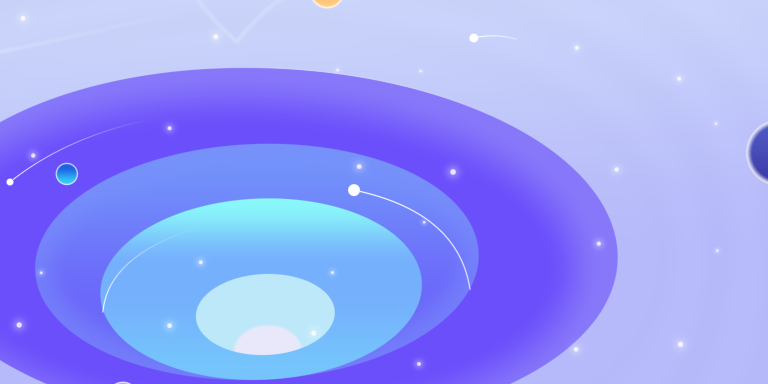
Give the GLSL for this background, as a Shadertoy shader.

```glsl
// Nested tilted violet, blue and cyan discs in a pale lavender sky with orbs, comets and sparkles.

const vec3 WHITE = vec3(1.0);
const vec3 VIOLET = vec3(0.42, 0.31, 0.985);
const vec3 LILAC = vec3(0.53, 0.47, 0.98);

float hash(vec2 p) {
    return fract(sin(dot(p, vec2(127.1, 311.7))) * 43758.5453);
}

// Approximate signed distance to an ellipse turned by a small angle
float ellipse(vec2 p, vec2 center, vec2 radii, float tilt) {
    float c = cos(tilt), s = sin(tilt);
    vec2 d = p - center;
    vec2 q = vec2(c * d.x + s * d.y, c * d.y - s * d.x) / radii;
    float k = max(length(q), 1e-4);
    return (k - 1.0) * k / max(length(q / radii), 1e-4);
}

float fill(float d, float aa) {
    return 1.0 - smoothstep(-aa, aa, d);
}

vec2 bezier(vec2 a, vec2 b, vec2 c, float t) {
    return mix(mix(a, b, t), mix(b, c, t), t);
}

// Coverage of a curved stroke whose opacity drops by "fade" at its end
float trail(vec2 p, vec2 a, vec2 b, vec2 c, float width, float fade, float aa) {
    const int STEPS = 24;
    float best = 1e3, along = 0.0;
    vec2 from = a;
    for (int i = 1; i <= STEPS; i++) {
        vec2 to = bezier(a, b, c, float(i) / float(STEPS));
        vec2 v = to - from;
        float h = clamp(dot(p - from, v) / dot(v, v), 0.0, 1.0);
        float d = length(p - from - v * h);
        if (d < best) {
            best = d;
            along = (float(i - 1) + h) / float(STEPS);
        }
        from = to;
    }
    return fill(best - width, aa) * (1.0 - fade * along);
}

// Bright dot with a soft halo
float spark(vec2 p, vec2 center, float radius, float aa) {
    float d = length(p - center);
    return max(fill(d - radius, aa), 0.35 * exp(-d * d / (5.0 * radius * radius)));
}

// Shaded ball with a pale rim
vec3 orb(vec3 col, vec2 p, vec2 center, float radius, vec3 top, vec3 bottom, float aa) {
    vec2 q = (p - center) / radius;
    float r = length(q);
    vec3 ball = mix(bottom, top, smoothstep(-0.9, 0.7, q.y));
    ball = mix(ball, WHITE, 0.85 * smoothstep(0.8, 1.0, r));
    return mix(col, ball, fill((r - 1.0) * radius, aa));
}

vec3 sky(vec2 p, float rim) {
    vec3 col = mix(vec3(0.715, 0.73, 0.98), vec3(0.79, 0.83, 0.98),
                   smoothstep(0.3, 1.05, p.y - 0.06 * (p.x - 1.0)));
    return col + 0.005 * sin(rim * 42.0) * smoothstep(0.0, 0.2, rim);
}

vec3 discs(vec3 col, vec2 p, float rim, float aa) {
    // Violet bowl with a lighter lip
    float shade = ellipse(p, vec2(0.651, 0.323), vec2(0.81, 0.38), -0.035);
    vec3 bowl = mix(VIOLET, LILAC, smoothstep(-0.04, 0.11, shade));
    col = mix(col, bowl, fill(rim, aa));
    float lit = smoothstep(0.6, 0.8, p.y) * smoothstep(0.4, 0.8, p.x);
    col = mix(col, WHITE, 0.5 * lit * fill(abs(rim) - 0.001, aa));

    // Blue ring
    float blue = ellipse(p, vec2(0.669, 0.318), vec2(0.578, 0.307), 0.04);
    vec3 ring = mix(vec3(0.42, 0.41, 0.98), vec3(0.45, 0.58, 0.98), smoothstep(0.2, 0.62, p.y));
    ring = mix(ring, vec3(0.48, 0.56, 0.98), 0.5 * smoothstep(-0.09, 0.0, blue));
    col = mix(col, ring, fill(blue, aa));

    // Cyan pool
    float pool = ellipse(p, vec2(0.680, 0.247), vec2(0.419, 0.236), 0.04);
    vec3 water = mix(vec3(0.46, 0.77, 0.99), vec3(0.46, 0.69, 0.99), smoothstep(0.02, 0.25, p.y));
    water = mix(water, vec3(0.54, 0.97, 0.98), smoothstep(0.31, 0.48, p.y));
    col = mix(col, water, fill(pool, aa));

    // Pale core and its glowing heart
    float core = ellipse(p, vec2(0.691, 0.181), vec2(0.181, 0.1055), 0.04);
    float heart = ellipse(p, vec2(0.698, 0.083), vec2(0.089, 0.070), 0.0);
    vec3 pale = mix(vec3(0.74, 0.91, 0.98), vec3(0.91, 0.91, 0.98), fill(heart, 0.006));
    return mix(col, pale, fill(core, aa));
}

void mainImage(out vec4 fragColor, in vec2 fragCoord) {
    vec2 p = fragCoord / iResolution.y;
    float aa = 0.8 / iResolution.y;
    float rim = ellipse(p, vec2(0.690, 0.354), vec2(0.919, 0.469), -0.035);
    vec3 col = discs(sky(p, rim), p, rim, aa);

    // Faint streaks in the sky
    vec2 fork = vec2(0.617, 0.891);
    float streak = trail(p, fork, vec2(0.56, 0.94), vec2(0.508, 1.01), 0.005, 0.3, 0.006);
    streak = max(streak, trail(p, fork, vec2(0.67, 0.96), vec2(0.74, 1.01), 0.005, 0.3, 0.006));
    streak = max(streak, trail(p, vec2(0.0, 0.865), vec2(0.2, 0.905), vec2(0.45, 0.965), 0.004, 0.9, 0.006));
    col = mix(col, WHITE, 0.22 * streak);

    // Orbs
    col = orb(col, p, vec2(0.852, 1.023), 0.045, vec3(0.95, 0.6, 0.35), vec3(1.0, 0.8, 0.5), aa);
    col = orb(col, p, vec2(2.029, 0.602), 0.086, vec3(0.3, 0.33, 0.75), vec3(0.24, 0.24, 0.66), aa);
    col = orb(col, p, vec2(0.174, 0.547), 0.029, vec3(0.12, 0.38, 0.88), vec3(0.2, 0.8, 0.98), aa);
    col = orb(col, p, vec2(0.320, -0.036), 0.042, LILAC, VIOLET, aa);

    // Comets: a curved tail and a round head
    vec2 big = vec2(0.922, 0.505), left = vec2(0.026, 0.526), high = vec2(1.234, 0.901);
    float light = trail(p, big, vec2(1.193, 0.448), vec2(1.224, 0.247), 0.0015, 0.2, aa);
    light = max(light, trail(p, left, vec2(0.169, 0.641), vec2(0.385, 0.688), 0.0012, 1.0, aa));
    light = max(light, trail(p, high, vec2(1.289, 0.914), vec2(1.344, 0.898), 0.0015, 0.6, aa));
    light = max(light, trail(p, vec2(0.268, 0.188), vec2(0.281, 0.336), vec2(0.521, 0.409), 0.0014, 1.0, aa));
    light = max(light, fill(length(p - big) - 0.0155, aa));
    light = max(light, fill(length(p - left) - 0.009, aa));
    light = max(light, fill(length(p - high) - 0.0115, aa));

    // Sparkles scattered on a jittered grid
    for (int i = 0; i < 24; i++) {
        vec2 cell = vec2(i % 6, i / 6);
        vec2 jitter = vec2(hash(cell), hash(cell + 17.3));
        vec2 at = (cell + 0.15 + 0.7 * jitter) / vec2(6.0, 4.0);
        at.x *= iResolution.x / iResolution.y;
        float size = mix(0.003, 0.008, hash(cell + 41.9));
        light = max(light, 0.85 * spark(p, at, size, 0.003));
    }
    fragColor = vec4(mix(col, WHITE, light), 1.0);
}
```
